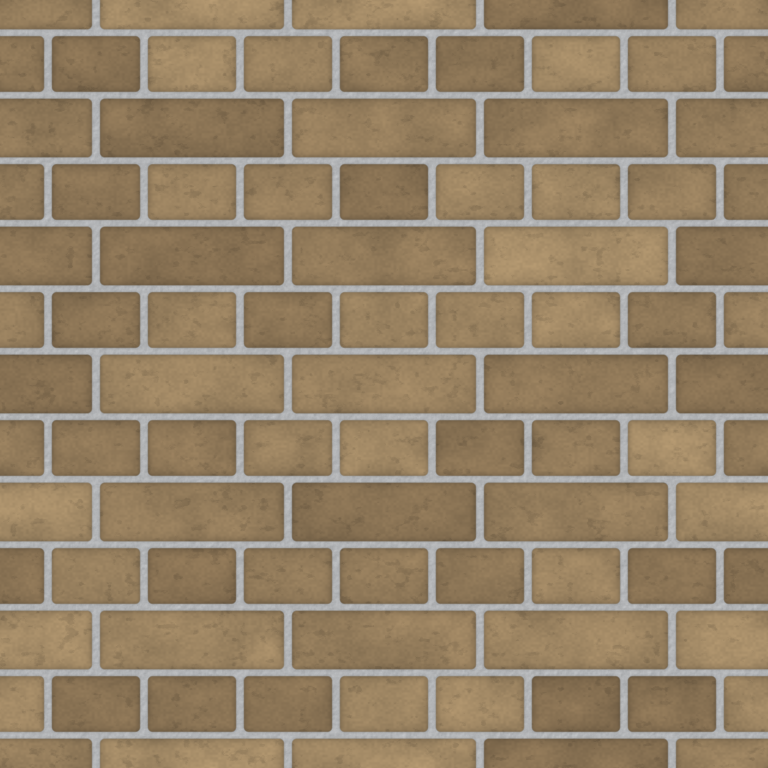
A WebGL 1 fragment shader for this texture:

```glsl
precision highp float;

// Tan brick wall: courses of long stretchers alternate with courses of short headers.
// Rounded-box distances cut the bricks out of grey mortar; wrapping noise adds
// tone, mottling and grain, so the tile repeats without a seam.

uniform vec2 u_resolution;

float hash(vec2 p) {
  vec3 q = fract(vec3(p.xyx) * vec3(0.1031, 0.1030, 0.0973));
  q += dot(q, q.yzx + 33.33);
  return fract((q.x + q.y) * q.z);
}

// Value noise on a lattice that wraps after a whole number of cells
float noise(vec2 uv, vec2 cells) {
  vec2 p = uv * cells;
  vec2 i = floor(p);
  vec2 f = fract(p);
  f = f * f * (3.0 - 2.0 * f);
  vec2 a = mod(i, cells);
  vec2 b = mod(i + 1.0, cells);
  return mix(mix(hash(a), hash(vec2(b.x, a.y)), f.x),
             mix(hash(vec2(a.x, b.y)), hash(b), f.x), f.y);
}

float fbm(vec2 uv, vec2 cells) {
  float sum = 0.0;
  float gain = 0.5;
  for (int i = 0; i < 4; i++) {
    sum += gain * noise(uv, cells);
    cells *= 2.0;
    gain *= 0.5;
  }
  return sum / 0.9375;
}

float roundedBox(vec2 p, vec2 halfSize, float radius) {
  vec2 q = abs(p) - halfSize + radius;
  return length(max(q, 0.0)) + min(max(q.x, q.y), 0.0) - radius;
}

vec3 brickColor(vec2 uv, vec2 id, float dist) {
  // One tone per brick
  float tone = hash(id * vec2(7.0, 13.0) + 5.0);
  vec3 color = mix(vec3(0.535, 0.445, 0.325), vec3(0.655, 0.555, 0.41), tone);

  // Cloudy mottling, fine grain and dark flecks
  float clouds = fbm(uv, vec2(20.0, 26.0));
  float grain = noise(uv, vec2(280.0, 320.0));
  float flecks = smoothstep(0.62, 0.8, fbm(uv + 0.37, vec2(80.0, 110.0)));
  color *= 1.0 + 0.22 * (clouds - 0.5) + 0.07 * (grain - 0.5) - 0.09 * flecks;

  // Darkened rim
  return color * (1.0 - 0.16 * exp(dist / 0.028) - 0.05 * exp(dist / 0.11));
}

vec3 mortarColor(vec2 uv, float dist) {
  // Rough surface lit from the upper left
  vec2 cells = vec2(130.0);
  float relief = fbm(uv, cells) - fbm(uv + vec2(-0.0018, 0.0018), cells);
  float grain = noise(uv, vec2(300.0)) - 0.5;
  vec3 color = vec3(0.705, 0.712, 0.72) + 0.13 * relief + 0.04 * grain;
  // Soft shadow beside each brick
  return color * (1.0 - 0.1 * exp(-max(dist, 0.0) / 0.012));
}

void main() {
  vec2 uv = gl_FragCoord.xy / u_resolution;
  vec2 p = uv * vec2(8.0, 12.0);

  // Even courses hold 4 stretchers, odd courses 8 headers
  float row = floor(p.y + 0.5);
  float isHeader = mod(row, 2.0);
  float pitch = 2.0 - isHeader;
  float column = floor(p.x / pitch + 0.5);
  vec2 id = vec2(mod(column, 8.0 / pitch), mod(row, 12.0));

  // Distances are in eighths of the canvas
  vec2 local = vec2(p.x - column * pitch, (p.y - row) / 1.5);
  vec2 halfSize = mix(vec2(0.958, 0.305), vec2(0.459, 0.290), isHeader);
  float dist = roundedBox(local, halfSize, 0.05);

  float edge = max(8.0 / u_resolution.x, 0.008);
  float mortar = smoothstep(-edge, edge, dist);
  vec3 color = mix(brickColor(uv, id, min(dist, 0.0)), mortarColor(uv, dist), mortar);
  gl_FragColor = vec4(color, 1.0);
}
```
